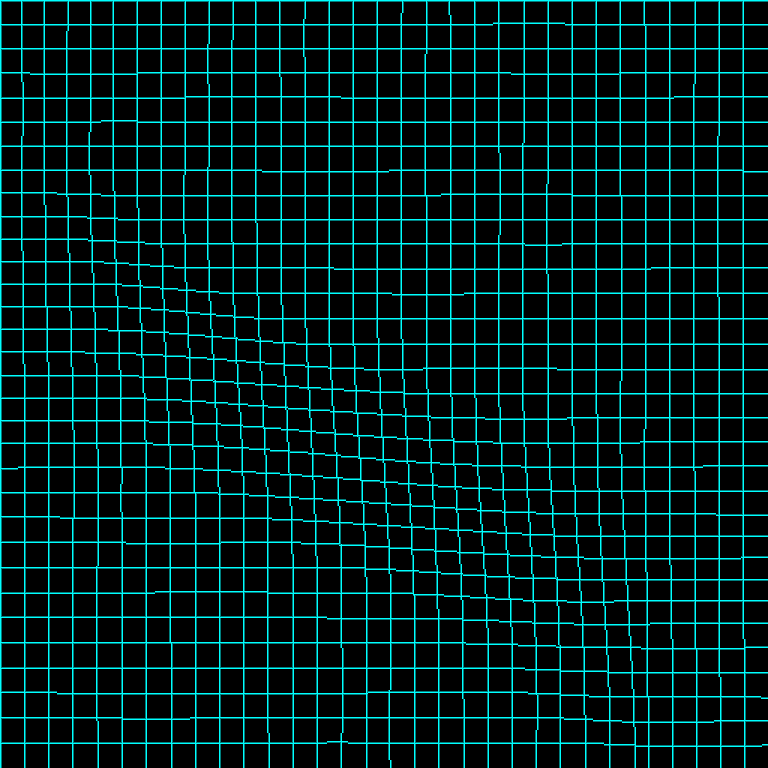
This pattern is drawn by a Shadertoy shader. Its source:

```glsl
const vec3 BACKGROUND = vec3(0.0);
const vec3 LINE_COLOR = vec3(0.0, 1.0, 1.0);
const float SPACING = 0.03177;      // rest distance between lines
const float LAST_LINE = 31.0;       // index of the last line each way
const float LINE_WIDTH = 1.0 / 512.0;
const float SNAP = 1.0 / 512.0;     // step size of the line jogs
const float SHIFT_X = 0.0175;       // sideways shift above the diagonal
const float SHIFT_FADE = 0.163;     // fade of that shift toward the left edge
const float SAG = 0.026;            // lift of the rows on the left
const float SAG_RETURN = 0.0091;    // partial recovery near the bottom
const float BULGE = 0.0044;         // slight drop of the rows on the right
const float RIGHT_LIFT = 0.0182;    // lift of the rows at the lower right
const float WOBBLE = 0.0008;

float ramp(float a, float b, float x) {
    return clamp((x - a) / (b - a), 0.0, 1.0);
}

// Small layered waves that scatter the jogs along each line
float wobble(float along, float index) {
    return WOBBLE * (0.6 * sin(9.0 * along + 0.9 * index)
                   + 0.4 * sin(21.0 * along - 1.7 * index));
}

// Position of an upright line at depth v, measured from the top
float columnPosition(float index, float v) {
    float u = index * SPACING;
    float center = 0.34 + 0.52 * u;
    float release = smoothstep(center - 0.21, center + 0.21, v);
    release *= 1.0 - 0.8 * smoothstep(0.83, 0.86, u);
    float shift = SHIFT_X * (1.0 - exp(-u / SHIFT_FADE));
    return u - shift * (1.0 - release) + wobble(v, index);
}

// Depth of a level line at horizontal position u
float rowPosition(float index, float u) {
    float v = index * SPACING;
    float left = SAG_RETURN * ramp(0.66, 1.0, v) - SAG * ramp(0.22, 0.6, v);
    float right = BULGE * smoothstep(0.33, 0.5, v)
                - RIGHT_LIFT * smoothstep(0.62, 0.85, v);
    float center = 0.97 * v - 0.15;
    float spread = (v - 0.62) / 0.2;
    float halfWidth = 0.05 + 0.24 * exp(-spread * spread);
    float blend = smoothstep(center - halfWidth, center + halfWidth, u);
    return v + mix(left, right, blend) + wobble(u, index + 5.0);
}

// Antialiased coverage of a line that starts on the snap grid
float lineCoverage(float x, float position, float pixel) {
    float start = max(floor(position / SNAP) * SNAP, 0.0);
    float dist = abs(x - start - 0.5 * LINE_WIDTH);
    float edge = clamp((0.5 * LINE_WIDTH - dist) / pixel + 0.5, 0.0, 1.0);
    return edge * min(1.0, LINE_WIDTH / pixel);
}

void mainImage(out vec4 fragColor, in vec2 fragCoord) {
    vec2 p = fragCoord / iResolution.xy;
    p.y = 1.0 - p.y;
    vec2 pixel = 1.0 / iResolution.xy;
    vec2 cell = floor(p / SPACING);

    // Displaced lines can cross into a neighboring cell
    float coverage = 0.0;
    for (int i = -1; i <= 1; i++) {
        vec2 index = clamp(cell + float(i), 0.0, LAST_LINE);
        float column = columnPosition(index.x, p.y);
        float row = rowPosition(index.y, p.x);
        coverage = max(coverage, lineCoverage(p.x, column, pixel.x));
        coverage = max(coverage, lineCoverage(p.y, row, pixel.y));
    }

    fragColor = vec4(mix(BACKGROUND, LINE_COLOR, coverage), 1.0);
}
```
